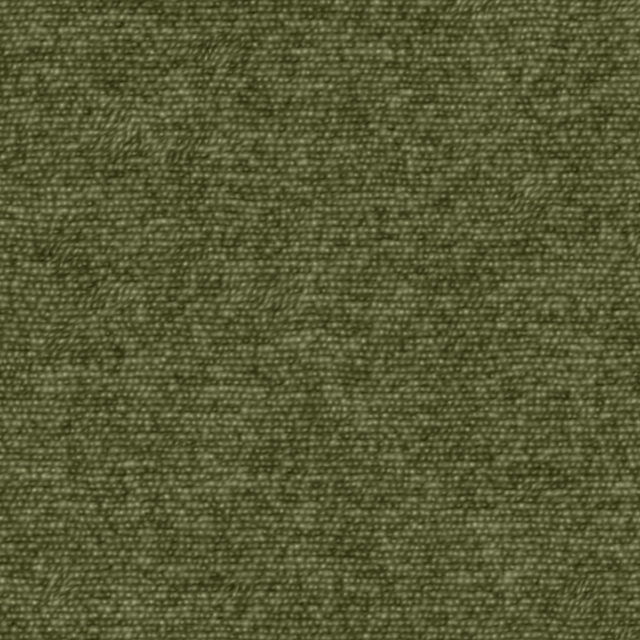
Write a three.js fragment shader that draws this texture.

```glsl
varying vec2 vUv;

// Weave layout
const vec2 GRAINS = vec2(92.0, 93.0);       // stitches across and up
const vec2 GRAIN_RADIUS = vec2(0.62, 0.49); // in cells
const vec2 TWILL_RADIUS = vec2(0.80, 0.38);
const float FALLOFF = 2.4;
const float SIZE_VARIATION = 0.35;
const float GRAIN_TILT = 0.28;
const float TILT_VARIATION = 0.9;
const float TWILL_TILT = 0.80;
const vec2 GRAIN_JITTER = vec2(0.36, 0.20);
const float ROW_JITTER = 0.7;
const float WARP = 0.005;

// Tone weights
const float BASE_TONE = 0.15;
const float RELIEF = 0.72;
const float GRAIN_VARIATION = 0.48;
const float STREAK = 0.30;
const float PATCH = 0.06;
const float COLUMN = 0.09;
const float FIBRE = 0.34;
const float SIDE_LIGHT = 0.30;
const float GLINT = 0.35;

// Yarn colours
const vec3 SHADOW_OLIVE = vec3(0.21, 0.22, 0.08);
const vec3 LIGHT_OLIVE = vec3(0.50, 0.51, 0.36);

float hash(vec2 p) {
  return fract(sin(dot(p, vec2(12.9898, 78.233))) * 43758.5453);
}

float noise(vec2 p) {
  vec2 i = floor(p);
  vec2 f = fract(p);
  f = f * f * (3.0 - 2.0 * f);
  return mix(mix(hash(i), hash(i + vec2(1.0, 0.0)), f.x),
             mix(hash(i + vec2(0.0, 1.0)), hash(i + vec2(1.0, 1.0)), f.x), f.y);
}

// Noise centred on zero
float wobble(vec2 p) {
  return noise(p) - 0.5;
}

vec2 rotate(vec2 p, float angle) {
  float c = cos(angle);
  float s = sin(angle);
  return vec2(c * p.x + s * p.y, c * p.y - s * p.x);
}

// Yarn tone of one stitch: own shade, row streak, light from the upper left
float stitchTone(vec2 cell, vec2 p) {
  float tone = GRAIN_VARIATION * (hash(cell) - 0.5);
  tone += STREAK * wobble(cell * vec2(0.16, 1.0) + 31.0);
  tone += SIDE_LIGHT * dot(p, vec2(-0.4, 0.9));
  vec2 toGlint = p - vec2(-0.10, 0.12);
  float glint = smoothstep(0.5, 1.0, hash(cell + 17.0));
  return tone + GLINT * glint * exp(-20.0 * dot(toGlint, toGlint));
}

// Soft stitches blended together; returns height and yarn tone
vec2 weave(vec2 grid, float twill) {
  vec2 radius = mix(GRAIN_RADIUS, TWILL_RADIUS, twill);
  float tilt = mix(GRAIN_TILT, TWILL_TILT, twill);
  float height = 0.0;
  float tone = 0.0;
  for (int j = -1; j <= 1; j++) {
    float row = floor(grid.y) + float(j);
    float x = grid.x + 0.5 * mod(row, 2.0)
            + ROW_JITTER * wobble(vec2(grid.x * 0.22, row * 7.3));
    for (int i = -1; i <= 1; i++) {
      vec2 cell = vec2(floor(x) + float(i), row);
      vec2 shift = vec2(hash(cell + 3.1), hash(cell + 8.7)) - 0.5;
      float size = 1.0 + SIZE_VARIATION * (hash(cell + 5.3) - 0.5);
      vec2 p = vec2(x, grid.y) - cell - 0.5 - GRAIN_JITTER * shift;
      vec2 q = rotate(p, tilt + TILT_VARIATION * shift.x) / (radius * size);
      float weight = exp(-FALLOFF * dot(q, q));
      height += weight;
      tone += weight * stitchTone(cell, p);
    }
  }
  return vec2(height, tone / (height + 0.05));
}

void main() {
  // Slightly uneven threads
  vec2 bend = vec2(wobble(vUv * 14.0), wobble(vUv * 12.0 + 21.0));
  vec2 grid = (vUv + WARP * bend) * GRAINS;

  // Small scattered areas where the weave runs diagonally
  float twill = smoothstep(0.70, 0.95, noise(vUv * vec2(11.0, 13.0) + 4.0));

  // Stitch relief and yarn colour
  vec2 cloth = weave(grid, twill);
  float tone = BASE_TONE + RELIEF * cloth.x + cloth.y;

  // Faint patches and columns
  tone += PATCH * wobble(vUv * vec2(13.0, 17.0) + 12.0);
  tone += COLUMN * wobble(vUv * vec2(70.0, 12.0) + 40.0);

  // Fine fibres
  tone += FIBRE * wobble(rotate(grid, 0.5) * vec2(1.9, 2.9));

  vec3 yarn = mix(SHADOW_OLIVE, LIGHT_OLIVE, clamp(tone, -0.35, 1.4));
  gl_FragColor = vec4(yarn, 1.0);
}
```
